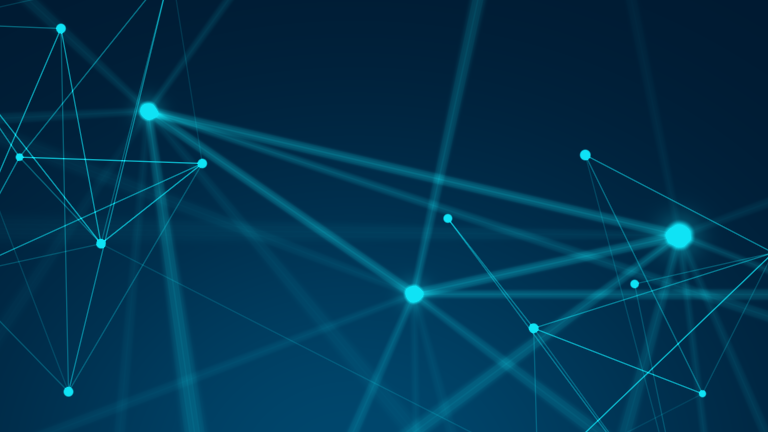
Reproduce this background procedurally as a Shadertoy shader.

```glsl
// Glowing cyan network: sharp nodes and thin links over blurred hubs and light bands.

float hash(float n) {
    return fract(sin(n * 12.9898 + 1.7) * 43758.55);
}

// x: distance to the segment a-b, y: distance travelled along it
vec2 segment(vec2 p, vec2 a, vec2 b) {
    vec2 ab = b - a;
    float t = clamp(dot(p - a, ab) / dot(ab, ab), 0.0, 1.0);
    return vec2(length(p - a - ab * t), t * length(ab));
}

// Three blurred hubs along a shallow valley
vec2 hubPosition(float i) {
    return vec2(0.343 + 0.615 * i, 0.743 - 0.704 * i + 0.28 * i * i);
}

// Two golden-angle spirals of eight nodes, one on each side
vec2 nodePosition(int n) {
    float k = float(n % 8);
    bool left = n < 8;
    vec2 center = left ? vec2(0.12, 0.62) : vec2(1.42, 0.27);
    float angle = 2.4 * k + (left ? 2.97 : 0.87);
    return center + 0.17 * sqrt(k + 0.2) * vec2(cos(angle), 1.25 * sin(angle));
}

// Soft-edged band with fine stripes running along it
float band(float d, float width) {
    float stripes = 0.88 + 0.08 * cos(d * 620.0) + 0.04 * cos(d * 1130.0);
    float q = d / width;
    return exp(-q * q * (0.5 + 0.5 * q * q)) * stripes;
}

float blurredLayer(vec2 p) {
    float light = 0.0;
    for (int i = 0; i < 3; i++) {
        float fi = float(i);
        vec2 hub = hubPosition(fi);

        // Rays leave the canvas, crowded towards the bottom
        for (int k = 0; k < 8; k++) {
            float seed = fi * 8.0 + float(k);
            float angle = 2.4 * float(k) + 0.26 * (fi + 1.0);
            angle -= 0.6 * cos(angle);
            vec2 ray = segment(p, hub, hub + 2.5 * vec2(cos(angle), sin(angle)));
            float strength = 0.06 + 0.28 * pow(hash(seed), 1.5);
            float width = 0.008 + 0.022 * hash(seed + 40.0) * ray.y;
            light += strength * exp(-0.4 * ray.y) * band(ray.x, width);
        }

        // Bands between hubs
        for (int j = 0; j < i; j++) {
            vec2 link = segment(p, hub, hubPosition(float(j)));
            light += 0.36 * band(link.x, 0.011);
        }

        // Defocused disc and halo
        float d = length(p - hub);
        float radius = i == 2 ? 0.034 : 0.023;
        light += 1.0 - smoothstep(radius * 0.5, radius * 1.15, d);
        light += 0.3 * exp(-d * d / (radius * radius * 2.2));
    }
    return light;
}

float sharpLayer(vec2 p, float pixel) {
    float light = 0.0;
    for (int i = 0; i < 16; i++) {
        vec2 a = nodePosition(i);

        // Thin links, rare and faint between the two sides
        for (int j = 0; j < i; j++) {
            float seed = float(i * 17 + j);
            bool sameSide = i / 8 == j / 8;
            if (hash(seed) < (sameSide ? 0.4 : 0.94)) continue;
            float d = segment(p, a, nodePosition(j)).x;
            float strength = sameSide ? mix(0.1, 0.75, hash(seed + 300.0)) : 0.15;
            light += strength * clamp((0.0016 - d) / pixel + 0.5, 0.0, 1.0);
        }

        float radius = mix(0.008, 0.0125, hash(float(i) + 70.0));
        light += smoothstep(pixel, -pixel, length(p - a) - radius);
    }
    return light;
}

void mainImage(out vec4 fragColor, in vec2 fragCoord) {
    vec2 p = fragCoord / iResolution.y;
    float pixel = 1.0 / iResolution.y;

    // Navy backdrop lit from below
    vec2 q = (p - vec2(0.82, -0.1)) * vec2(1.1, 1.35);
    vec3 color = mix(vec3(0.0, 0.095, 0.185), vec3(0.0, 0.28, 0.43), exp(-dot(q, q)));

    vec3 cyan = vec3(0.06, 0.89, 0.96);
    color = mix(color, cyan, min(blurredLayer(p), 1.0));
    color = mix(color, cyan, min(sharpLayer(p, pixel), 1.0));
    fragColor = vec4(color, 1.0);
}
```
